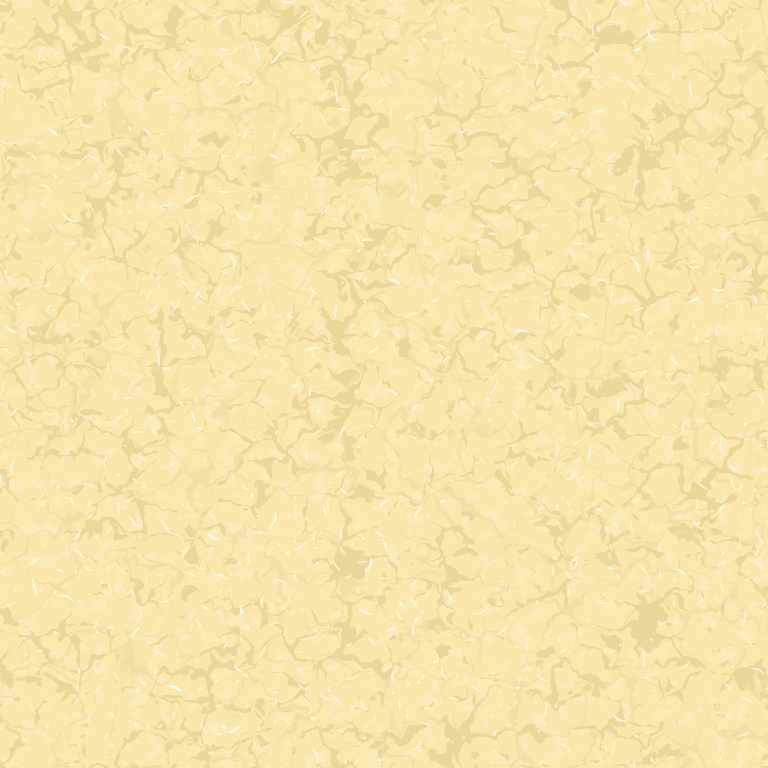
A WebGL 2 fragment shader for this texture:

```glsl
#version 300 es
precision highp float;
precision highp int;
// Cream marbled paper: ragged tan veins, pale mottling and scattered white fibre flecks.

uniform vec2 u_resolution;
out vec4 fragColor;

const vec3 BASE_COLOR  = vec3(0.983, 0.906, 0.672);
const vec3 PALE_COLOR  = vec3(0.984, 0.918, 0.728);
const vec3 VEIN_COLOR  = vec3(0.922, 0.842, 0.605);
const vec3 FLECK_COLOR = vec3(1.0, 0.992, 0.945);

const vec2  VEIN_FREQ    = vec2(18.0, 23.0);  // cells across the canvas
const vec2  HAIR_FREQ    = vec2(13.0, 16.0);
const float VEIN_WIDTH   = 0.03;              // mean width, in cells
const float VEIN_VARIETY = 0.27;              // how much the width wanders
const float HAIR_WIDTH   = 0.035;
const float HAIR_OPACITY = 0.5;
const float WARP_AMOUNT  = 0.022;
const float BLOB_LEVEL   = 0.45;
const float PALE_LEVEL   = 0.25;
const float FLECK_FREQ   = 44.0;
const float FLECK_CHANCE = 0.5;
const float FLECK_LENGTH = 0.010;             // longest half length
const float FLECK_WIDTH  = 0.0019;            // widest half width
const float TAU          = 6.28318;

vec2 hash2(vec2 cell) {
    uvec2 v = uvec2(ivec2(floor(cell)) + 4096);
    v = v * 1664525u + 1013904223u;
    v.x += v.y * 1664525u;
    v.y += v.x * 1664525u;
    v ^= v >> 16u;
    v.x += v.y * 1664525u;
    v.y += v.x * 1664525u;
    v ^= v >> 16u;
    return vec2(v & 65535u) / 65535.0;
}

float cornerSlope(vec2 cell, vec2 offset) {
    float angle = TAU * hash2(cell).x;
    return dot(vec2(cos(angle), sin(angle)), offset);
}

float gradientNoise(vec2 p) {
    vec2 i = floor(p), f = p - i;
    vec2 u = f * f * f * (f * (f * 6.0 - 15.0) + 10.0);
    vec2 e = vec2(1.0, 0.0);
    return mix(mix(cornerSlope(i, f), cornerSlope(i + e.xy, f - e.xy), u.x),
               mix(cornerSlope(i + e.yx, f - e.yx), cornerSlope(i + e.xx, f - e.xx), u.x), u.y);
}

float fbm(vec2 p) {
    float sum = 0.0, gain = 1.0;
    for (int octave = 0; octave < 3; octave++) {
        sum += gain * gradientNoise(p);
        p = mat2(1.6, 1.2, -1.2, 1.6) * p + 17.3;
        gain *= 0.5;
    }
    return sum;
}

// Gap between the two nearest cell points: zero along cell borders.
float cellBorder(vec2 p) {
    vec2 home = floor(p);
    float nearest = 9.0, second = 9.0;
    for (int y = -1; y <= 1; y++)
    for (int x = -1; x <= 1; x++) {
        vec2 cell = home + vec2(x, y);
        float d = distance(p, cell + hash2(cell));
        second = min(second, max(nearest, d));
        nearest = min(nearest, d);
    }
    return second - nearest;
}

// Short bent strokes, one per grid cell at most.
float flecks(vec2 p, float density, float pixel) {
    vec2 home = floor(p * FLECK_FREQ);
    float cover = 0.0;
    for (int y = -1; y <= 1; y++)
    for (int x = -1; x <= 1; x++) {
        vec2 cell = home + vec2(x, y);
        vec2 place = hash2(cell + 311.0), shape = hash2(cell + 723.0), look = hash2(cell + 1201.0);
        vec2 q = p - (cell + place) / FLECK_FREQ;
        float c = cos(TAU * shape.x), s = sin(TAU * shape.x);
        q = mat2(c, -s, s, c) * q;
        q.y += (look.x - 0.5) * 70.0 * q.x * q.x;
        float halfLength = FLECK_LENGTH * mix(0.12, 1.0, shape.y * shape.y);
        float halfWidth = FLECK_WIDTH * mix(0.5, 1.0, look.y);
        halfWidth *= 1.0 - 0.5 * clamp(abs(q.x) / halfLength, 0.0, 1.0);
        float d = length(vec2(max(abs(q.x) - halfLength, 0.0), q.y)) - halfWidth;
        float present = step(hash2(cell + 1777.0).x, density);
        float opacity = mix(0.45, 1.0, hash2(cell + 1777.0).y);
        cover = max(cover, present * opacity * (1.0 - smoothstep(-0.6 * pixel, 0.6 * pixel, d)));
    }
    return cover;
}

void main() {
    vec2 p = gl_FragCoord.xy / u_resolution.y;
    float pixel = 1.0 / u_resolution.y;

    // Ragged domain for the veins
    vec2 warp = vec2(fbm(p * 24.0 + 5.0), fbm(p * 24.0 + 61.0));
    vec2 ragged = p + WARP_AMOUNT * warp;
    float grain = gradientNoise(p * 95.0);

    // Broken veins, widening into blotches
    float width = VEIN_WIDTH + VEIN_VARIETY * fbm(p * 10.0 + 33.0) + 0.12 * grain;
    float soft = pixel * VEIN_FREQ.y;
    float vein = smoothstep(-soft, soft, width - cellBorder(ragged * VEIN_FREQ));
    float blob = smoothstep(-0.04, 0.04, fbm(ragged * vec2(22.0, 31.0) + 90.0) - BLOB_LEVEL);

    // Fine hairlines
    float hairWidth = HAIR_WIDTH + 0.09 * gradientNoise(p * 17.0 + 140.0);
    float hair = smoothstep(-soft, soft, hairWidth - cellBorder(ragged * HAIR_FREQ + 40.0));

    // Pale mottling and white fibres
    float pale = smoothstep(-0.06, 0.06, fbm(p * vec2(42.0, 50.0) + 210.0) - PALE_LEVEL);
    float density = FLECK_CHANCE + 0.5 * gradientNoise(p * 8.0 + 77.0);
    float fleck = flecks(p + 0.0015 * vec2(grain, gradientNoise(p * 95.0 + 50.0)), density, pixel);

    vec3 color = mix(BASE_COLOR, PALE_COLOR, pale);
    color = mix(color, VEIN_COLOR, max(max(vein, blob), HAIR_OPACITY * hair));
    color = mix(color, FLECK_COLOR, fleck);
    fragColor = vec4(color, 1.0);
}
```
